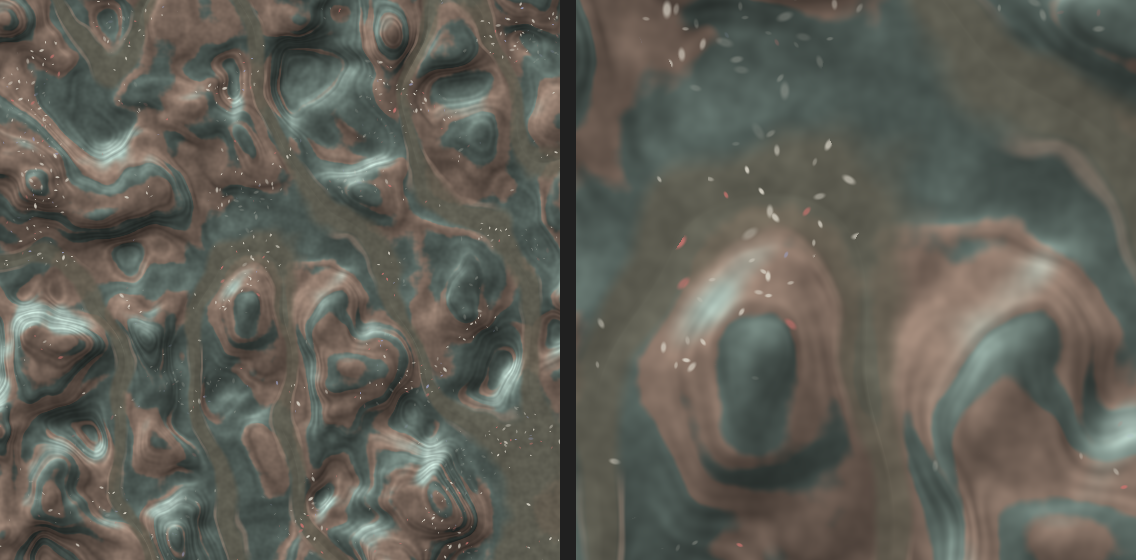
Left, the full canvas; right, a detail of the centre.
Give the GLSL for this texture, as a Shadertoy shader.

```glsl
// Hilly land seen from above: slate green slopes lit from the upper left, winding flat valleys,
// bands of brown soil that follow the contours, and clusters of tiny pale specks.
// Relief is warped gradient noise; shade comes from its slope, bands from its height.
#define HILL_SCALE 5.6
#define WARP 0.045
#define VALLEY_WIDTH 0.042
#define CONTRAST 0.34
#define BAND_COUNT 8.5
#define SOIL_AMOUNT 0.02
#define SPECK_GRID 115.0
#define GRAIN 0.06

const vec2 LIGHT_DIR = vec2(-0.42, 0.907);
const vec3 SLATE = vec3(0.305, 0.352, 0.333);
const vec3 PALE_SLATE = vec3(0.70, 0.77, 0.74);
const vec3 SOIL = vec3(0.465, 0.372, 0.325);
const vec3 VALLEY_FLOOR = vec3(0.375, 0.358, 0.307);
const vec3 TRACK = vec3(0.60, 0.51, 0.45);

float hash(vec2 p) {
    return fract(sin(dot(p, vec2(127.1, 311.7))) * 43758.5);
}

vec2 randomDir(vec2 cell) {
    float a = 6.2832 * hash(cell);
    return vec2(cos(a), sin(a));
}

// Gradient noise, roughly -0.7 to 0.7
float noise(vec2 p) {
    vec2 i = floor(p), f = fract(p);
    vec2 u = f * f * f * (f * (f * 6.0 - 15.0) + 10.0);
    vec2 e = vec2(1.0, 0.0);
    float low = mix(dot(randomDir(i), f), dot(randomDir(i + e), f - e), u.x);
    float high = mix(dot(randomDir(i + e.yx), f - e.yx), dot(randomDir(i + 1.0), f - 1.0), u.x);
    return mix(low, high, u.y);
}

// x: height, y: distance-like value from the nearest valley line
vec2 relief(vec2 p) {
    vec2 q = p + WARP * vec2(noise(p * 7.0 + 3.7), noise(p * 7.0 + 41.3));
    float valley = abs(noise(q * vec2(3.3, 1.5) + vec2(0.35 * q.y + 8.2, 5.6)));
    vec2 r = mat2(0.88, 0.47, -0.47, 0.88) * q * HILL_SCALE;
    float hills = noise(r + 17.0) + 0.28 * noise(r * 2.1 + 31.0) + 0.07 * noise(r * 4.3 + 7.0);
    return vec2(hills * smoothstep(-0.03, 0.2, valley) + 0.5 * valley, valley);
}

// Small stretched bright spots, one at most per cell; returns colour and coverage
vec4 specks(vec2 p, float density) {
    vec2 g = p * SPECK_GRID, cell = floor(g);
    vec4 result = vec4(0.0);
    for (int y = -1; y <= 1; y++)
    for (int x = -1; x <= 1; x++) {
        vec2 c = cell + vec2(x, y);
        vec2 d = g - c - vec2(hash(c + 5.1), hash(c + 9.3));
        vec2 along = randomDir(c + 2.7);
        d = vec2(dot(d, along), dot(d, vec2(-along.y, along.x)));
        float size = mix(0.16, 0.42, pow(hash(c + 7.9), 3.0));
        float spot = 1.0 - smoothstep(0.4, 1.3, length(d / vec2(1.5, 0.8)) / size);
        spot *= step(hash(c + 13.7), density) * mix(0.35, 1.0, hash(c + 21.1));
        float hue = hash(c + 33.3);
        vec3 tint = mix(vec3(0.86, 0.84, 0.79), vec3(0.78, 0.45, 0.43), step(0.72, hue));
        tint = mix(tint, vec3(0.60, 0.62, 0.76), step(0.88, hue));
        if (spot > result.a) result = vec4(tint, spot);
    }
    return result;
}

void mainImage(out vec4 fragColor, in vec2 fragCoord) {
    vec2 p = fragCoord / iResolution.y;

    // Relief and its slope toward the light
    float e = 0.003;
    vec2 land = relief(p);
    vec2 slope = vec2(relief(p + vec2(e, 0.0)).x, relief(p + vec2(0.0, e)).x) - land.x;
    float lit = clamp(-dot(slope / e, LIGHT_DIR) / 4.4, -2.2, 2.6);
    float shade = exp(CONTRAST * lit);

    // Slopes, with soft pale glow on the faces toward the light
    float region = noise(p * 4.2 + 60.0);
    float fine = noise(p * 55.0) + 0.6 * noise(p * 120.0);
    vec3 color = SLATE * shade;
    float glow = smoothstep(0.7, 2.5, lit + 0.3 * noise(p * 22.0));
    color = mix(color, PALE_SLATE, 0.65 * glow);

    // Soil bands along the contours, broken up by region
    float wobble = 0.22 * noise(p * 24.0 + 4.0);
    float band = noise(vec2(land.x * BAND_COUNT + wobble, region * 2.2 + 0.5));
    float soil = smoothstep(0.0, 0.17, band + 0.38 * region + 0.09 * fine + SOIL_AMOUNT);
    soil *= 1.0 - smoothstep(0.7, 1.8, lit);
    color = mix(color, SOIL * mix(1.0, shade, 0.8), 0.8 * soil);
    float stripe = noise(vec2(land.x * 24.0 + 2.0 * wobble, region * 3.0 + 9.5));
    color *= 1.0 + 0.30 * stripe;

    // Flat valley floors and thin tracks beside them
    float edge = land.y + 0.012 * noise(p * 32.0);
    float floorMask = 1.0 - smoothstep(0.6 * VALLEY_WIDTH, 1.2 * VALLEY_WIDTH, edge);
    color = mix(color, VALLEY_FLOOR * mix(1.0, shade, 0.35), 0.8 * floorMask);
    float track = 1.0 - smoothstep(0.002, 0.011, abs(edge - VALLEY_WIDTH));
    color = mix(color, TRACK, 0.5 * track * smoothstep(-0.05, 0.25, noise(p * 9.0 + 80.0)));

    // Fine grain, then specks gathered on soil and valley floors
    color *= 1.0 + GRAIN * 2.0 * fine;
    float cluster = smoothstep(0.0, 0.45, noise(p * 8.0 + 25.0));
    vec4 speck = specks(p, 0.01 + 0.3 * cluster);
    color = mix(color, speck.rgb, speck.a * (0.25 + 0.65 * max(soil, floorMask)));

    fragColor = vec4(clamp(color, 0.0, 1.0), 1.0);
}
```
